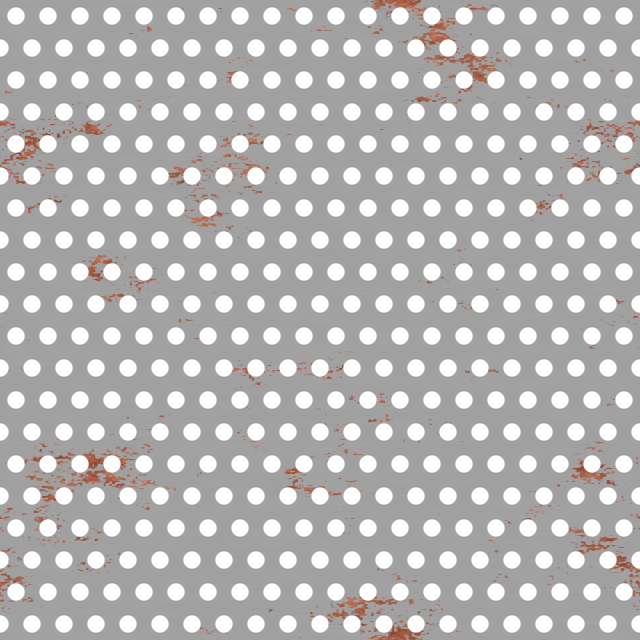
Reproduce this texture procedurally as a WebGL 1 fragment shader.

```glsl
precision highp float;
// Grey painted sheet with staggered rows of white round holes, 20 across and 20 down.
// Rust breaks through in patches: wrapping noise octaves, from broad blotches to
// flat streaks and fine grain, are summed and thresholded. Everything tiles.

uniform vec2 u_resolution;

float hash(vec2 p) {
  vec3 q = fract(p.xyx * 0.1031);
  q += dot(q, q.yzx + 33.33);
  return fract((q.x + q.y) * q.z);
}

// Value noise centred on zero that wraps after "period" cells.
float noise(vec2 uv, vec2 period, float seed) {
  vec2 p = uv * period;
  vec2 cell = floor(p);
  vec2 f = fract(p);
  f = f * f * (3.0 - 2.0 * f);
  vec2 a = mod(cell, period) + seed;
  vec2 b = mod(cell + 1.0, period) + seed;
  float low = mix(hash(a), hash(vec2(b.x, a.y)), f.x);
  float high = mix(hash(vec2(a.x, b.y)), hash(b), f.x);
  return mix(low, high, f.y) - 0.5;
}

// Distance to the nearest hole edge, in units of one grid cell.
float holeDistance(vec2 uv) {
  vec2 p = uv * 20.0;
  float stagger = 0.5 * mod(floor(p.y), 2.0);
  vec2 q = vec2(fract(p.x + stagger + 0.5), fract(p.y)) - 0.5;
  return length(q) - 0.27;
}

void main() {
  vec2 uv = gl_FragCoord.xy / u_resolution;

  // Rust: broad patches torn into horizontal streaks and speckles.
  float patches = noise(uv, vec2(6.0, 7.0), 17.0) + 0.6 * noise(uv, vec2(13.0, 19.0), 41.0);
  float streaks = 0.5 * noise(uv, vec2(22.0, 64.0), 83.0) + 0.4 * noise(uv, vec2(64.0, 210.0), 131.0);
  float grain = noise(uv, vec2(220.0, 380.0), 211.0);
  float rust = smoothstep(0.42, 0.64, patches + streaks + 0.5 * grain);

  // Rust tone shifts from dark brown to pale orange.
  float tone = 0.5 + 0.7 * noise(uv, vec2(40.0, 70.0), 307.0) + 0.6 * noise(uv, vec2(180.0, 300.0), 401.0);
  vec3 rustColor = mix(vec3(0.55, 0.25, 0.16), vec3(0.76, 0.46, 0.35), clamp(tone, 0.0, 1.0));

  // Paint with a barely visible brushed variation.
  vec3 paint = vec3(0.63 + 0.012 * noise(uv, vec2(30.0, 240.0), 503.0));
  vec3 color = mix(paint, rustColor, 0.95 * rust);

  // Clean white holes with edges smoothed over about one pixel.
  float edge = 0.75 * 20.0 / min(u_resolution.x, u_resolution.y);
  color = mix(vec3(1.0), color, smoothstep(-edge, edge, holeDistance(uv)));

  gl_FragColor = vec4(color, 1.0);
}
```
